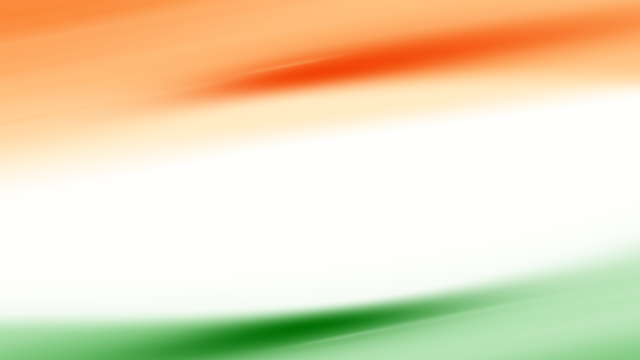
Give the GLSL for this background, as a WebGL 1 fragment shader.

```glsl
precision highp float;

uniform vec2 u_resolution;

const vec3 WHITE = vec3(1.0, 1.0, 0.995);
const vec3 CREAM = vec3(1.0, 0.92, 0.77);
const vec3 PEACH = vec3(1.0, 0.76, 0.50);
const vec3 ORANGE = vec3(0.98, 0.50, 0.18);
const vec3 EMBER = vec3(0.95, 0.27, 0.03);
const vec3 MINT = vec3(0.72, 0.90, 0.72);
const vec3 LEAF = vec3(0.42, 0.75, 0.42);
const vec3 FOREST = vec3(0.01, 0.44, 0.02);

// Soft slanted stroke; reach is left/right, thickness is below/above.
float stroke(vec2 p, vec2 center, float slope, vec2 reach, vec2 thickness) {
  vec2 q = p - center;
  q.y -= slope * q.x;
  vec2 size = vec2(q.x < 0.0 ? reach.x : reach.y,
                   q.y < 0.0 ? thickness.x : thickness.y);
  vec2 d = q / size;
  return exp(-dot(d, d));
}

// Smooth step centred on an edge.
float fade(float value, float edge, float halfWidth) {
  return smoothstep(edge - halfWidth, edge + halfWidth, value);
}

// Layered sines stretched along the brush direction.
float brushGrain(vec2 p, float slope) {
  float across = p.y - slope * p.x;
  float sum = 0.0;
  float frequency = 34.0;
  float weight = 0.5;
  for (int i = 0; i < 4; i++) {
    sum += weight * sin(across * frequency + 1.3 * sin(p.x * 2.1 + float(i) * 1.7));
    frequency *= 1.83;
    weight *= 0.58;
  }
  return sum;
}

vec3 paintOrange(vec3 color, vec2 p, float grain) {
  float x = p.x;
  float creamEdge = 0.52 + 0.135 * x;
  float peachEdge = 0.635 + 0.19 * x - 0.06 * x * x;
  float peachWidth = mix(0.13, 0.045, smoothstep(0.0, 0.85, x));

  // Pale wash under the warm upper field
  color = mix(color, CREAM, fade(p.y, creamEdge, mix(0.10, 0.045, smoothstep(0.0, 0.9, x))));
  float field = fade(p.y, peachEdge, peachWidth);
  color = mix(color, PEACH, field * (0.9 + 0.1 * grain));

  // Broad orange in the upper left and along the top
  float corner = stroke(p, vec2(0.0, 0.97), 0.14, vec2(0.6, 0.85), vec2(0.16, 0.12));
  color = mix(color, ORANGE, corner * (0.82 + 0.15 * grain));

  // Long diagonal sweep with a hot core
  float bend = 0.035 * (x - 0.86) * (x - 0.86);
  vec2 bent = vec2(x, p.y + bend);
  float sweep = stroke(bent, vec2(0.95, 0.815), 0.185, vec2(0.50, 1.15), vec2(0.065, 0.075));
  color = mix(color, ORANGE, sweep * field * (0.95 + 0.1 * grain));
  float core = stroke(bent, vec2(0.87, 0.795), 0.185, vec2(0.29, 0.62), vec2(0.045, 0.046));
  color = mix(color, EMBER, core * field);

  // Fine highlights
  float glint = stroke(p, vec2(0.80, 0.818), 0.19, vec2(0.16, 0.12), vec2(0.005, 0.007));
  float ridge = stroke(p, vec2(0.25, 0.705), 0.19, vec2(0.45, 0.40), vec2(0.009, 0.006));
  return mix(color, PEACH, 0.38 * glint + 0.35 * ridge);
}

vec3 paintGreen(vec3 color, vec2 p, float grain) {
  float x = p.x;
  float edge = 0.105 + 0.034 * x * x * x;
  float halfWidth = 0.035 + 0.04 * smoothstep(0.9, 1.78, x);
  float field = 1.0 - fade(p.y, edge, halfWidth);

  // Faint haze and mint wash
  float haze = 1.0 - fade(p.y, edge + 0.05, 0.08 + 0.03 * x);
  color = mix(color, MINT, 0.22 * haze);
  color = mix(color, MINT, field * (0.88 + 0.1 * grain));

  // Deeper green along the bottom
  float leftBase = stroke(p, vec2(0.25, 0.005), 0.10, vec2(0.6, 0.7), vec2(0.08, 0.085));
  float rightBase = stroke(p, vec2(1.78, -0.015), 0.16, vec2(0.75, 0.5), vec2(0.07, 0.09));
  color = mix(color, LEAF, field * (0.85 * leftBase + 0.75 * rightBase));

  // Diagonal sweep with a dark core
  float sweep = stroke(p, vec2(0.90, 0.10), 0.185, vec2(0.70, 0.52), vec2(0.06, 0.065));
  color = mix(color, LEAF, field * sweep * (0.92 + 0.15 * grain));
  float core = stroke(p, vec2(0.86, 0.095), 0.185, vec2(0.50, 0.42), vec2(0.050, 0.050));
  color = mix(color, FOREST, core * field);

  // Fine highlights
  float glint = stroke(p, vec2(0.94, 0.062), 0.19, vec2(0.12, 0.16), vec2(0.007, 0.005));
  float ridge = stroke(p, vec2(1.48, 0.165), 0.19, vec2(0.45, 0.45), vec2(0.010, 0.007));
  return mix(color, MINT, 0.25 * glint + 0.4 * ridge);
}

void main() {
  vec2 p = gl_FragCoord.xy / u_resolution.y;
  p.x *= 1.7778 * u_resolution.y / u_resolution.x;
  float grain = brushGrain(p, 0.18);
  vec3 color = paintOrange(WHITE, p, grain);
  color = paintGreen(color, p, grain);
  gl_FragColor = vec4(clamp(color, 0.0, 1.0), 1.0);
}
```
